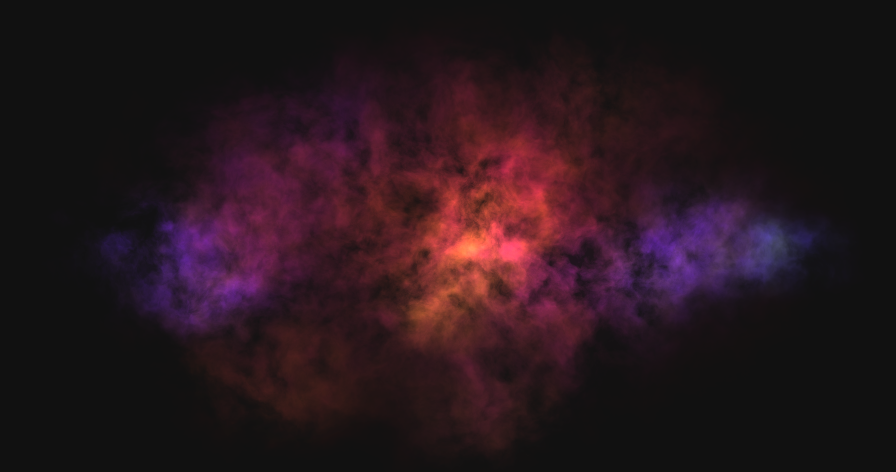
This background is drawn by a WebGL 1 fragment shader. Its source:

```glsl
precision highp float;
// A glowing nebula on near-black: soft elliptical glows of red, orange,
// magenta and violet are added together, bent by warped noise and
// then thinned by fractal density so that the rim breaks into wisps.

uniform vec2 u_resolution;

#define BACKGROUND vec3(0.067)
#define CENTER vec2(0.51, 0.50)
#define EXTENT vec2(0.46, 0.53)
#define CLOUD_SCALE 5.5
#define WARP 0.085
#define BILLOW_CONTRAST 1.5
#define WISP_CONTRAST 1.5
#define GRAIN_CONTRAST 1.1
#define HUE_MOTTLE 1.0
#define RIM_RAGGEDNESS 0.9
#define ROUGHNESS 0.57
#define OCTAVES 6

float hash(vec2 p) {
  p = fract(p * vec2(0.1031, 0.1137));
  p += dot(p, p.yx + 33.33);
  return fract((p.x + p.y) * p.x * 17.3);
}

float noise(vec2 p) {
  vec2 i = floor(p);
  vec2 f = fract(p);
  f = f * f * (3.0 - 2.0 * f);
  return mix(mix(hash(i), hash(i + vec2(1.0, 0.0)), f.x),
             mix(hash(i + vec2(0.0, 1.0)), hash(i + 1.0), f.x), f.y);
}

// Fractal noise centered on zero
float fbm(vec2 p) {
  float sum = 0.0;
  float amplitude = 0.48;
  for (int i = 0; i < OCTAVES; i++) {
    sum += amplitude * (noise(p) - 0.5);
    p = mat2(1.6, 1.2, -1.2, 1.6) * p + 7.3;
    amplitude *= ROUGHNESS;
  }
  return sum;
}

// Soft elliptical falloff, 1 at its center
float glow(vec2 p, vec2 center, vec2 radius) {
  vec2 d = (p - center) / radius;
  return exp(-dot(d, d));
}

vec3 nebulaColor(vec2 p) {
  // Broad dark red body with brown and plum outskirts
  vec3 c = vec3(0.19, 0.04, 0.075) * glow(p, vec2(0.50, 0.52), vec2(0.25, 0.27));
  c += vec3(0.11, 0.03, 0.035) * glow(p, vec2(0.65, 0.79), vec2(0.10, 0.13));
  c += vec3(0.08, 0.01, 0.09) * glow(p, vec2(0.35, 0.72), vec2(0.11, 0.13));
  c += vec3(0.12, 0.04, 0.025) * glow(p, vec2(0.30, 0.20), vec2(0.10, 0.11));
  c += vec3(0.13, 0.045, 0.045) * glow(p, vec2(0.54, 0.15), vec2(0.07, 0.13));

  // Magenta shoulders
  c += vec3(0.18, 0.04, 0.12) * glow(p, vec2(0.28, 0.50), vec2(0.09, 0.13));
  c += vec3(0.23, 0.04, 0.18) * glow(p, vec2(0.62, 0.41), vec2(0.08, 0.12));

  // Violet wings fading to blue
  c += vec3(0.16, 0.07, 0.37) * glow(p, vec2(0.17, 0.46), vec2(0.07, 0.09));
  c += vec3(0.16, 0.05, 0.32) * glow(p, vec2(0.245, 0.38), vec2(0.045, 0.06));
  c += vec3(0.20, 0.10, 0.41) * glow(p, vec2(0.72, 0.45), vec2(0.06, 0.09));
  c += vec3(0.17, 0.08, 0.25) * glow(p, vec2(0.79, 0.51), vec2(0.05, 0.08));
  c += vec3(0.10, 0.10, 0.26) * glow(p, vec2(0.86, 0.45), vec2(0.05, 0.05));

  // Red heart with an orange core
  c += vec3(0.40, 0.08, 0.08) * glow(p, vec2(0.515, 0.58), vec2(0.11, 0.16));
  c += vec3(0.36, 0.21, 0.07) * glow(p, vec2(0.515, 0.48), vec2(0.06, 0.13));
  c += vec3(0.28, 0.13, 0.06) * glow(p, vec2(0.475, 0.33), vec2(0.04, 0.07));

  // Dark pockets left of the heart
  float shade = 0.5 * glow(p, vec2(0.445, 0.58), vec2(0.035, 0.07))
              + 0.4 * glow(p, vec2(0.355, 0.50), vec2(0.03, 0.08));
  return max(c * (1.0 - shade) - 0.008, 0.0);
}

void main() {
  vec2 uv = gl_FragCoord.xy / u_resolution;
  float aspect = u_resolution.x / u_resolution.y;
  vec2 p = uv * vec2(aspect, 1.0) * CLOUD_SCALE + 11.0;

  // Turbulent displacement of the color field
  vec2 bend = vec2(fbm(p), fbm(p + vec2(31.7, 17.2)));
  vec2 warped = uv + WARP * bend * vec2(1.0, 1.5);

  // Billowing density with finer wisps and grain
  float billow = fbm(p + 1.2 * bend + 5.0);
  float wisps = fbm(p * 2.8 + 1.5 * bend + 43.0);
  float grain = fbm(p * 6.5 + 1.5 * bend + 71.0);
  float density = BILLOW_CONTRAST * billow + WISP_CONTRAST * wisps
                + GRAIN_CONTRAST * grain;
  float body = max(0.15, 1.0 + density);

  // Ragged outer rim
  float inside = 1.0 - length((uv - CENTER) / EXTENT);
  float raggedness = RIM_RAGGEDNESS * (0.6 * billow + 0.4 * wisps);
  float rim = smoothstep(-0.05, 0.30, inside + raggedness);

  // Fine patches leaning to gold or to magenta
  vec3 tint = 1.0 + HUE_MOTTLE * fbm(p * 2.2 + 97.0) * vec3(0.1, 1.0, -1.0);

  vec3 color = BACKGROUND + nebulaColor(warped) * tint * body * rim;
  gl_FragColor = vec4(min(color, 1.0), 1.0);
}
```
